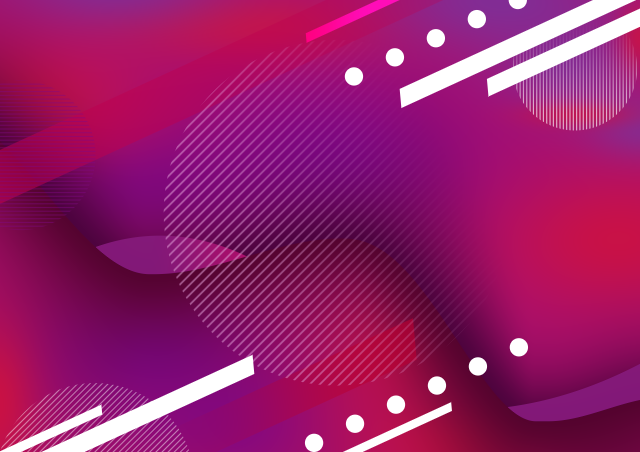
This background is drawn by a Shadertoy shader. Its source:

```glsl
// Flowing crimson and violet waves with hatched discs, slanted bars and dots.
#define HEIGHT 5.44      // canvas height in scene units, y grows downward
#define SLOPE 0.46       // tilt of all bars
#define DOT_RADIUS 0.11
#define DOT_STEP vec2(0.493, -0.23)
#define SHADE_ABOVE 0.62 // reach of the shadow on each side of the wave
#define SHADE_BELOW 0.78
#define PX (HEIGHT / iResolution.y)

const vec3 CRIMSON = vec3(0.80, 0.07, 0.26);
const vec3 MAGENTA = vec3(0.68, 0.06, 0.43);
const vec3 VIOLET = vec3(0.50, 0.03, 0.52);
const vec3 ORCHID = vec3(0.50, 0.18, 0.59);
const vec3 WINE = vec3(0.31, 0.01, 0.17);
const vec3 PLUM = vec3(0.28, 0.01, 0.23);
const vec3 LENS = vec3(0.52, 0.10, 0.48);
const vec3 PINK = vec3(1.0, 0.05, 0.72);
const vec3 WHITE = vec3(1.0);

float fill(float d) { return clamp(0.5 - d / PX, 0.0, 1.0); }

// Height of the wave's edge at x
float wave(float x) {
    float fall = clamp((x - 4.10) / 2.35, 0.0, 1.0);
    return 1.28 + 2.02 * smoothstep(-0.75, 1.80, x)
        - 0.43 * smoothstep(1.85, 4.10, x)
        + 2.20 * smoothstep(0.0, 1.0, pow(fall, 1.2))
        - 0.29 * smoothstep(6.60, 8.00, x);
}

// Soft elliptic patch of colour
void glow(inout vec3 col, vec2 p, vec2 center, vec2 radius, vec3 tint, float amount) {
    vec2 q = (p - center) / radius;
    col = mix(col, tint, amount * exp(-dot(q, q)));
}

// Slanted bar with one end, running off to the given side
float bar(vec2 p, vec2 end, float thickness, float side) {
    vec2 q = p - end;
    float across = abs(q.y + SLOPE * q.x - 0.5 * thickness) - 0.5 * thickness;
    return fill(max(across / length(vec2(1.0, SLOPE)), -side * (q.x - 0.09 * q.y)));
}

// Disc filled with parallel lines, spaced along a unit normal
float hatch(vec2 p, vec2 center, float radius, vec2 normal, float period, float width) {
    float line = abs(fract(dot(p, normal) / period) - 0.5) * period - 0.5 * width;
    return fill(line) * fill(length(p - center) - radius);
}

// Leaf between an arched upper edge and the wave
float leaf(vec2 p, vec2 a, vec2 b, float bulge) {
    float t = (p.x - a.x) / (b.x - a.x);
    float top = mix(a.y, b.y, t) - 4.0 * bulge * t * (1.0 - t);
    return fill(top - p.y) * fill(p.y - wave(p.x)) * step(0.0, t) * step(t, 1.01);
}

float dots(vec2 p, vec2 start, float count) {
    float i = clamp(round(dot(p - start, DOT_STEP) / dot(DOT_STEP, DOT_STEP)), 0.0, count - 1.0);
    return fill(length(p - start - i * DOT_STEP) - DOT_RADIUS);
}

vec3 upperField(vec2 p) {
    vec3 col = MAGENTA;
    glow(col, p, vec2(3.95, 1.95), vec2(1.85, 1.15), VIOLET, 1.0);
    glow(col, p, vec2(1.70, 2.20), vec2(1.80, 0.70), VIOLET, 0.9);
    glow(col, p, vec2(0.15, 1.25), vec2(1.40, 0.75), CRIMSON, 0.9);
    glow(col, p, vec2(2.90, 0.28), vec2(1.70, 0.42), CRIMSON, 0.9);
    glow(col, p, vec2(1.40, -0.20), vec2(1.40, 0.55), ORCHID, 0.9);
    glow(col, p, vec2(6.00, 0.00), vec2(1.50, 0.65), ORCHID, 0.95);
    glow(col, p, vec2(6.80, 0.75), vec2(0.85, 0.60), ORCHID, 0.85);
    glow(col, p, vec2(7.75, 1.55), vec2(0.70, 0.40), ORCHID, 0.9);
    glow(col, p, vec2(6.95, 1.38), vec2(0.65, 0.15), CRIMSON, 0.7);
    glow(col, p, vec2(7.70, 0.45), vec2(0.25, 0.40), CRIMSON, 0.8);
    glow(col, p, vec2(7.45, 2.90), vec2(1.40, 0.80), CRIMSON, 0.9);
    return col;
}

vec3 lowerField(vec2 p) {
    vec3 col = mix(MAGENTA, WINE, 0.1);
    glow(col, p, vec2(1.90, 4.25), vec2(1.40, 0.95), VIOLET, 1.0);
    glow(col, p, vec2(2.80, 5.10), vec2(1.00, 0.70), VIOLET, 0.8);
    glow(col, p, vec2(-0.05, 4.85), vec2(0.50, 1.00), CRIMSON, 0.95);
    glow(col, p, vec2(4.80, 4.20), vec2(1.00, 0.85), CRIMSON, 0.7);
    glow(col, p, vec2(5.55, 5.35), vec2(1.20, 0.70), CRIMSON, 0.9);
    glow(col, p, vec2(7.40, 5.40), vec2(1.10, 0.60), WINE, 0.4);
    return col;
}

void mainImage(out vec4 fragColor, in vec2 fragCoord) {
    vec2 p = vec2(fragCoord.x, iResolution.y - fragCoord.y) * PX;

    // Two fields, darkened toward their shared edge
    float slope = (wave(p.x + 0.02) - wave(p.x - 0.02)) / 0.04;
    float d = (p.y - wave(p.x)) / sqrt(1.0 + slope * slope);
    vec3 upper = mix(upperField(p), PLUM, 0.93 * exp(-pow(abs(d) / SHADE_ABOVE, 1.5)));
    vec3 lower = mix(lowerField(p), WINE, 0.93 * exp(-pow(abs(d) / SHADE_BELOW, 1.5)));
    vec3 col = mix(lower, upper, fill(d));

    // Translucent bands and leaves
    col = mix(col, vec3(0.74, 0.0, 0.31), bar(p, vec2(-0.1, 1.85), 0.65, 1.0) * mix(0.6, 0.3, p.x / 5.0));
    col = mix(col, vec3(0.72, 0.0, 0.20), bar(p, vec2(4.97, 3.83), 0.52, -1.0) * smoothstep(1.5, 5.0, p.x) * 0.65);
    col = mix(col, mix(LENS, MAGENTA, smoothstep(1.8, 3.0, p.x)), 0.95 * leaf(p, vec2(1.13, 2.98), vec2(2.98, 3.09), 0.195));
    col = mix(col, LENS, 0.95 * leaf(p, vec2(6.10, 4.90), vec2(7.72, 4.37), -0.08));

    // Hatched discs
    vec2 diagonal = vec2(sqrt(0.5));
    float fade = 1.0 - smoothstep(2.2, 5.9, p.x + 0.5 * (2.55 - p.y));
    col = mix(col, vec3(0.88, 0.62, 0.84), 0.5 * fade * hatch(p, vec2(4.05, 2.56), 2.08, diagonal, 0.085, 0.022));
    col = mix(col, WHITE, 0.45 * hatch(p, vec2(1.14, 5.81), 1.20, diagonal, 0.052, 0.013));
    col = mix(col, WHITE, 0.65 * smoothstep(0.2, 1.4, p.y) * hatch(p, vec2(6.92, 0.82), 0.75, vec2(1, 0), 0.04, 0.014));
    col = mix(col, VIOLET, 0.45 * hatch(p, vec2(0.25, 1.87), 0.90, vec2(0, 1), 0.045, 0.014));

    // Solid bars and dots
    col = mix(col, mix(vec3(1.0, 0.0, 0.5), PINK, smoothstep(3.6, 4.5, p.x)), bar(p, vec2(3.68, 0.40), 0.12, 1.0));
    float solid = max(bar(p, vec2(4.81, 1.07), 0.24, 1.0), bar(p, vec2(5.86, 0.95), 0.22, 1.0));
    solid = max(solid, max(bar(p, vec2(3.04, 4.27), 0.24, -1.0), bar(p, vec2(1.22, 4.87), 0.125, -1.0)));
    solid = max(solid, bar(p, vec2(5.43, 4.84), 0.11, -1.0));
    solid = max(solid, max(dots(p, vec2(4.26, 0.92), 5.0), dots(p, vec2(3.78, 5.33), 6.0)));
    fragColor = vec4(mix(col, WHITE, solid), 1.0);
}
```
